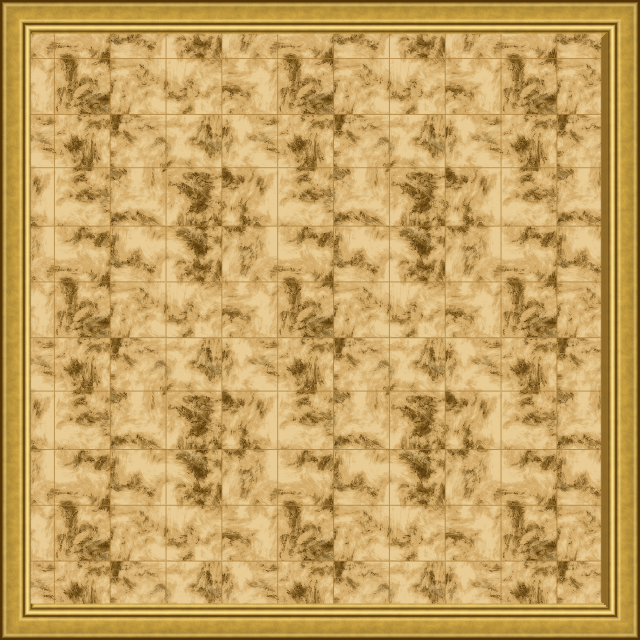
A WebGL 1 fragment shader for this texture:

```glsl
precision highp float;
uniform vec2 u_resolution;

const float PI = 3.14159265;
const float PITCH = 0.08724;                       // tile size
const vec2 GRID_START = vec2(0.1722, 0.1788);      // from the upper left
const float REPEAT = 4.0;                          // tiles per marble repeat
const float UNEVEN_ROW = 0.045;                    // second joint sits high
const float JOINT_HALF_WIDTH = 0.0007;
const vec4 INSET = vec4(0.048, 0.057, 0.061, 0.053); // left, bottom, right, top
const float CLOUD_SCALE = 3.0;
const float DETAIL_SCALE = 6.5;

const vec3 CREAM = vec3(0.91, 0.80, 0.58);
const vec3 SAND  = vec3(0.83, 0.67, 0.41);
const vec3 TAN   = vec3(0.69, 0.54, 0.29);
const vec3 BROWN = vec3(0.52, 0.38, 0.14);
const vec3 UMBER = vec3(0.32, 0.20, 0.03);
const vec3 JOINT = vec3(0.68, 0.50, 0.22);
const vec3 GOLD  = vec3(0.73, 0.58, 0.23);
const vec3 SHINE = vec3(0.99, 0.91, 0.62);

// Turned, warped sines; roughly -1 to 1
float layeredSines(vec2 p) {
  mat2 turn = mat2(1.5, 1.1, -1.1, 1.5);
  float sum = 0.0;
  float amp = 0.48;
  for (int i = 0; i < 6; i++) {
    p = turn * p;
    sum += amp * sin(p.x + 1.3 * sin(p.y));
    p += 0.6 * sin(0.9 * p.yx + float(i) * 1.9);
    amp *= 0.68;
  }
  return sum;
}

// Broad dark and light areas over one repeat
float patches(vec2 t) {
  float columns = 0.8 * cos(PI * (t.x - 1.8));
  vec2 a = cos(0.5 * PI * (t - vec2(1.2, 1.8)));
  vec2 b = cos(0.5 * PI * (t - vec2(0.1, 3.9)));
  return columns + 0.5 * a.x * a.y + 0.5 * b.x * b.y;
}

vec3 marble(vec2 t) {
  // Slabs of two by two tiles, each cut from another place
  vec2 slab = mod(floor(t / 2.0), 2.0);
  vec2 p = mod(t, REPEAT) + slab * vec2(7.3, 11.9) + slab.yx * 3.7;

  float cloud = layeredSines(p * CLOUD_SCALE);
  float detail = layeredSines(p * DETAIL_SCALE + 21.0);
  float density = 0.27 * patches(t) + 0.72 * cloud + 0.3 * detail;

  vec3 color = mix(CREAM, SAND, smoothstep(-0.65, 0.1, density));
  color = mix(color, TAN, smoothstep(0.1, 0.45, density));
  color = mix(color, BROWN, smoothstep(0.4, 0.78, density));

  // Thin dark veins inside the patches
  float vein = exp(-9.0 * abs(detail - 0.1)) * smoothstep(0.1, 0.6, density);
  color = mix(color, UMBER, 0.8 * vein);
  color = mix(color, UMBER, 0.65 * smoothstep(0.75, 1.15, density));

  // Pale slanted wisps
  float slope = mix(-0.6, 0.6, slab.x);
  float wisp = layeredSines(vec2(0.6 * p.x, 3.0 * (p.y + slope * p.x)));
  return mix(color, CREAM, 0.4 * smoothstep(0.25, 0.95, wisp));
}

float band(float x, float center, float width) {
  float k = (x - center) / width;
  return exp(-k * k);
}

vec3 goldFrame(vec2 uv, vec4 sides) {
  float e = min(min(sides.x, sides.y), min(sides.z, sides.w));
  float right = step(sides.z, e);
  float bottom = step(sides.y, e);
  vec3 color = GOLD * (1.0 + 0.06 * layeredSines(uv * 110.0));
  color *= mix(0.92, 1.06, smoothstep(0.008, 0.028, e));

  // Outer rim, then the stepped inner moulding
  color = mix(color, SHINE, 0.45 * band(e, 0.008, 0.002));
  color = mix(color, UMBER, 1.0 - smoothstep(0.002, 0.006, e));
  color = mix(color, SHINE, 0.5 * band(e, 0.032, 0.002));
  color = mix(color, UMBER, 0.95 * band(e, 0.0375, 0.002));
  color = mix(color, SHINE, 0.9 * band(e, 0.043, 0.0025));
  color = mix(color, UMBER, 0.7 * band(e, 0.049, 0.002));

  // Shadow on the right step, light on the bottom one
  color = mix(color, BROWN, 0.85 * right * smoothstep(0.048, 0.053, e));
  return mix(color, SHINE, 0.6 * bottom * band(e, 0.0535, 0.002));
}

void main() {
  vec2 uv = gl_FragCoord.xy / u_resolution;
  float pixel = 1.0 / min(u_resolution.x, u_resolution.y);
  vec2 t = (vec2(uv.x, 1.0 - uv.y) - GRID_START) / PITCH;
  vec3 color = marble(t);

  // Tile joints
  vec2 nearest = floor(t + 0.5);
  float uneven = 1.0 - step(0.5, abs(mod(nearest.y, REPEAT) - 1.0));
  nearest.y -= UNEVEN_ROW * uneven;
  vec2 gap = abs(t - nearest) * PITCH;
  float d = min(gap.x, gap.y);
  float joint = clamp((JOINT_HALF_WIDTH - d) / pixel + 0.5, 0.0, 1.0);
  color = mix(color, JOINT, 0.85 * joint);

  // Frame around the panel
  vec4 sides = vec4(uv, 1.0 - uv);
  vec4 inner = sides - INSET;
  float panel = min(min(inner.x, inner.y), min(inner.z, inner.w));
  color = mix(goldFrame(uv, sides), color, smoothstep(-pixel, pixel, panel));
  gl_FragColor = vec4(color, 1.0);
}
```
